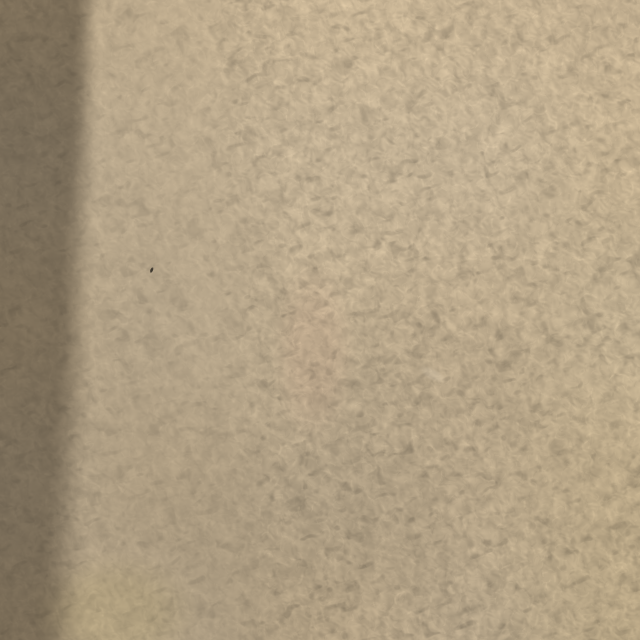
Write a Shadertoy shader that draws this texture.

```glsl
// Matte grey-beige paper board with a soft vertical shadow on its left side.
// Layered value noise makes the mottled pulp, a cell loop scatters short bent
// fibres, and broad gradients shape the light.

float hash(vec2 p) {
    return fract(sin(dot(p, vec2(127.1, 311.7))) * 43758.545);
}

float noise(vec2 p) {
    vec2 i = floor(p), f = fract(p);
    f = f * f * (3.0 - 2.0 * f);
    return mix(mix(hash(i), hash(i + vec2(1, 0)), f.x),
               mix(hash(i + vec2(0, 1)), hash(i + vec2(1, 1)), f.x), f.y);
}

mat2 rotate(float a) {
    return mat2(cos(a), sin(a), -sin(a), cos(a));
}

// Sum of pale (+) and dark (-) bent strands, one per cell
float fibres(vec2 p) {
    vec2 cell = floor(p);
    float sum = 0.0;
    for (int y = -1; y <= 1; y++)
    for (int x = -1; x <= 1; x++) {
        vec2 id = cell + vec2(x, y);
        vec2 centre = id + vec2(hash(id), hash(id + 17.3));
        vec2 q = rotate(6.283 * hash(id + 41.7)) * (p - centre);
        q.y += (hash(id + 63.1) - 0.5) * 1.4 * q.x * q.x;
        q.x = max(abs(q.x) - mix(0.15, 0.65, hash(id + 88.9)), 0.0);
        float strength = hash(id + 29.5) * 2.0 - 0.9;
        sum += strength * (1.0 - smoothstep(0.02, 0.2, length(q)));
    }
    return sum;
}

// Soft ellipse, 1 inside and 0 outside
float spot(vec2 p, vec2 radius, float angle) {
    return 1.0 - smoothstep(0.4, 1.2, length(rotate(angle) * p / radius));
}

void mainImage(out vec4 fragColor, in vec2 fragCoord) {
    vec2 uv = fragCoord / iResolution.y;

    // Pulp: blurred clumps, fine grain and separate darker flecks
    vec2 warped = uv + 0.008 * (vec2(noise(uv * 60.0), noise(uv * 60.0 + 9.0)) - 0.5);
    vec2 turned = rotate(0.5) * warped;
    float pulp = 0.07 * (noise(turned * vec2(55, 70)) - 0.5)
               + 0.10 * (noise(rotate(1.1) * warped * vec2(105, 140) + 31.0) - 0.5)
               + 0.07 * (noise(turned * vec2(200, 250) + 57.0) - 0.5);
    float flecks = smoothstep(0.6, 0.95, noise(rotate(-0.3) * warped * vec2(70, 105) + 73.0));
    float strands = 0.035 * fibres(uv * 75.0) + 0.025 * fibres(rotate(0.8) * uv * 120.0 + 7.0);

    // The right part is coarser than the smooth strip beside the shadow
    float coarse = mix(0.65, 1.0, smoothstep(0.36, 0.46, uv.x + 0.06 * uv.y));
    float grain = coarse * (pulp - 0.09 * flecks + strands);

    // Broad light: brighter towards the top, slightly dull in the lower middle
    float light = 1.0 + 0.07 * (uv.y - 0.45) + 0.05 * (noise(uv * 5.0 + 3.0) - 0.5);
    light -= 0.045 * exp(-dot(uv - vec2(0.45, 0.2), uv - vec2(0.45, 0.2)) * 12.0);
    light += 0.02 * smoothstep(0.4, 0.46, uv.x);

    // Warm and cool drift of the paper tint
    float tint = noise(uv * 4.0 + 11.0) - 0.5;
    vec3 paper = vec3(0.725, 0.655, 0.543) + vec3(0.008, 0.0, -0.012) * tint;
    paper += vec3(0.012, -0.002, 0.0) * spot(uv - vec2(0.49, 0.45), vec2(0.06, 0.13), 0.0);
    paper.b -= 0.025 * spot(uv - vec2(0.18, 0.04), vec2(0.12, 0.09), 0.0);
    paper.b -= 0.015 * smoothstep(0.7, 1.0, uv.x) * (1.0 - uv.y);
    vec3 color = paper * light * (1.0 + grain);

    // Shadow leaning slightly right at the top and blurring towards the bottom
    float edge = mix(0.098, 0.137, uv.y) + 0.008 * (noise(vec2(uv.y * 5.0, 2.0)) - 0.5);
    float blur = mix(0.04, 0.022, uv.y);
    float shade = 1.0 - smoothstep(edge - blur, edge + blur, uv.x);
    vec3 shadow = vec3(0.67, 0.66, 0.645) * (1.04 - 0.08 * uv.y);
    color *= mix(vec3(1), shadow, shade);

    // One pale chip and one dark speck
    color += 0.07 * spot(uv - vec2(0.676, 0.415), vec2(0.022, 0.009), 0.5);
    color *= 1.0 - 0.65 * spot(uv - vec2(0.237, 0.578), vec2(0.0025, 0.005), 0.4);

    fragColor = vec4(color, 1.0);
}
```
